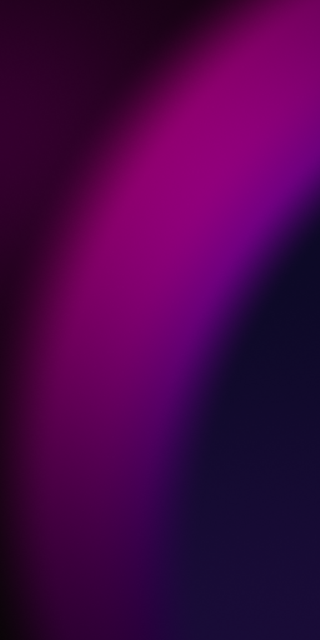
This background is drawn by a WebGL 2 fragment shader. Its source:

```glsl
#version 300 es
precision highp float;
// A broad, blurred magenta arc sweeps over a dark plum and navy backdrop.
// Two offset circles bound the arc; soft distance edges blend the layers,
// and Gaussian glows vary the colour inside each of them.

#define OUTER_CIRCLE vec3(1.98, 0.464, 1.975)  // centre x, y and radius
#define INNER_CIRCLE vec3(2.25, 0.203, 1.705)
#define OUTER_SOFT vec2(-0.10, 0.17)           // start and end of the blur
#define INNER_SOFT vec2(-0.08, 0.13)
#define ARC_GLOW vec3(0.61, 1.48, 1.15)        // centre x, y and reach
#define PLUM_GLOW vec3(0.0, 1.57, 0.55)
#define GRAIN 0.004

uniform vec2 u_resolution;
out vec4 fragColor;

float hash(vec2 p) {
    return fract(sin(dot(p, vec2(12.9898, 78.233))) * 43758.5453);
}

// Signed distance, positive outside the circle
float circle(vec2 p, vec3 c) {
    return length(p - c.xy) - c.z;
}

float glow(vec2 p, vec3 g) {
    vec2 d = (p - g.xy) / g.z;
    return exp(-dot(d, d));
}

// Plum haze at the upper left, fading to near black
vec3 outsideColor(vec2 p) {
    vec3 dark = mix(vec3(0.03, 0.02, 0.02), vec3(0.07, 0.01, 0.06),
                    smoothstep(0.0, 1.0, p.y));
    return mix(dark, vec3(0.205, 0.0, 0.18), glow(p, PLUM_GLOW));
}

// Magenta arc: redder on its outer side, bluer on its inner side
vec3 arcColor(vec2 p, float across) {
    vec3 color = mix(vec3(0.10, 0.0, 0.16), vec3(0.57, 0.0, 0.50), glow(p, ARC_GLOW));
    color.r *= 1.0 - 0.25 * smoothstep(0.5, 1.0, across);
    color.b *= mix(0.82, 1.1, across);
    return color;
}

// Navy interior, lighter and more violet towards the bottom
vec3 insideColor(vec2 p) {
    return mix(vec3(0.098, 0.045, 0.215), vec3(0.05, 0.035, 0.15),
               smoothstep(0.0, 1.3, p.y));
}

void main() {
    vec2 p = gl_FragCoord.xy / u_resolution * vec2(1.0, 2.0);

    // Position across the arc: 0 at the outer edge, 1 at the inner edge
    float outer = -circle(p, OUTER_CIRCLE);
    float inner = circle(p, INNER_CIRCLE);
    float across = clamp(outer / max(outer + inner, 0.001), 0.0, 1.0);

    // Blend backdrop, arc and interior
    vec3 arc = arcColor(p, across);
    vec3 color = mix(outsideColor(p), arc, smoothstep(OUTER_SOFT.x, OUTER_SOFT.y, outer));
    color = mix(insideColor(p), color, smoothstep(INNER_SOFT.x, INNER_SOFT.y, inner));

    // Faint grain against banding
    color += (hash(floor(p * 256.0)) - 0.5) * GRAIN;
    fragColor = vec4(clamp(color, 0.0, 1.0), 1.0);
}
```
